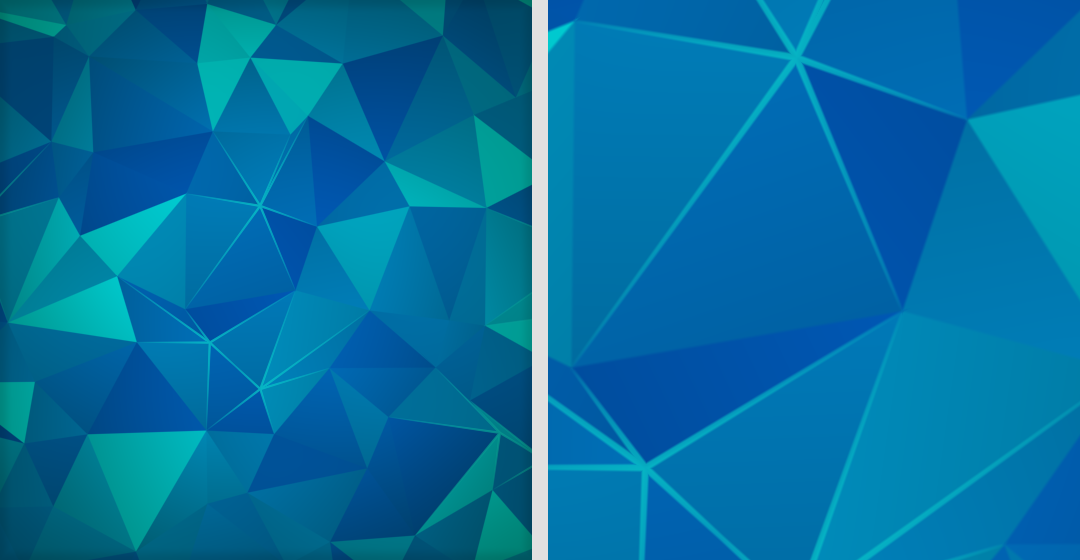
Left: the whole. Right: its middle third, enlarged.
A Shadertoy shader for this background:

```glsl
float hash(vec2 p) {
    vec3 q = fract(vec3(p.xyx) * vec3(0.1031, 0.1030, 0.0973));
    q += dot(q, q.yzx + 33.33);
    return fract((q.x + q.y) * q.z);
}

float cross2(vec2 a, vec2 b) { return a.x * b.y - a.y * b.x; }

// Mesh vertex: xy is the jittered position, z is 1 for a shining hub
vec3 meshVertex(vec2 cell) {
    vec2 jitter = vec2(hash(cell + 17.3), hash(cell + 71.9)) - 0.5;
    return vec3(cell + 0.5 + 0.9 * jitter, step(0.84, hash(cell + 43.7)));
}

// Signed distance to the line a-b, positive on its left
float leftOf(vec2 p, vec2 a, vec2 b) {
    return cross2(normalize(b - a), p - a);
}

// Thin line that tapers away from each hub at its ends
float glint(vec2 p, vec3 a, vec3 b, float blur) {
    vec2 edge = b.xy - a.xy;
    float t = clamp(dot(p - a.xy, edge) / dot(edge, edge), 0.0, 1.0);
    float strength = max(a.z * (1.0 - t), b.z * t);
    float width = 0.004 + 0.009 * strength;
    float d = length(p - a.xy - t * edge);
    return smoothstep(width + blur, width - blur * 0.5, d) * sqrt(strength);
}

vec3 facetColor(float tone) {
    vec3 color = mix(vec3(0.0, 0.31, 0.65), vec3(0.0, 0.60, 0.715), tone);
    return mix(color, vec3(0.0, 0.77, 0.79), smoothstep(0.78, 1.0, tone));
}

// Adds one triangle: rgb is weighted colour, a is coverage
void addFacet(vec2 p, vec3 a, vec3 b, vec3 c, vec2 seed, float blur,
              inout vec4 sum, inout float shine) {
    float inside = min(leftOf(p, a.xy, b.xy),
                   min(leftOf(p, b.xy, c.xy), leftOf(p, c.xy, a.xy)));
    float cover = smoothstep(-blur, blur, inside);
    float angle = 6.2832 * hash(seed + 5.1);
    vec2 offset = p - (a.xy + b.xy + c.xy) / 3.0;
    float slope = dot(offset, vec2(cos(angle), sin(angle)));
    vec3 color = facetColor(hash(seed)) * (1.0 + 0.09 * slope);
    sum += vec4(color, 1.0) * cover;
    shine = max(shine, max(glint(p, a, b, blur),
                       max(glint(p, b, c, blur), glint(p, c, a, blur))));
}

void mainImage(out vec4 fragColor, in vec2 fragCoord) {
    const float rows = 7.4;
    vec2 uv = fragCoord / iResolution.xy;
    vec2 p = fragCoord / iResolution.y * rows + 20.0;
    float blur = rows * max(0.0013, 0.8 / iResolution.y);
    vec4 sum = vec4(0.0);
    float shine = 0.0;

    // Each quad of the warped grid is split in two along a valid diagonal
    for (int j = -1; j <= 0; j++)
    for (int i = -1; i <= 0; i++) {
        vec2 cell = floor(p) + vec2(i, j);
        vec3 a = meshVertex(cell);
        vec3 b = meshVertex(cell + vec2(1, 0));
        vec3 c = meshVertex(cell + vec2(1, 1));
        vec3 d = meshVertex(cell + vec2(0, 1));
        bool validAC = leftOf(b.xy, a.xy, c.xy) < 0.0 && leftOf(d.xy, a.xy, c.xy) > 0.0;
        bool validBD = leftOf(c.xy, b.xy, d.xy) < 0.0 && leftOf(a.xy, b.xy, d.xy) > 0.0;
        // Short diagonals and those ending in a hub are preferred
        float costAC = distance(a.xy, c.xy) - 0.6 * (a.z + c.z);
        float costBD = distance(b.xy, d.xy) - 0.6 * (b.z + d.z);
        bool cutAC = validAC && (!validBD || costAC < costBD + hash(cell + 9.4) - 0.5);
        vec2 seed = cell * 2.0 + 131.0;
        if (cutAC) {
            addFacet(p, a, b, c, seed, blur, sum, shine);
            addFacet(p, a, c, d, seed + vec2(1, 0), blur, sum, shine);
        } else {
            addFacet(p, a, b, d, seed, blur, sum, shine);
            addFacet(p, b, c, d, seed + vec2(1, 0), blur, sum, shine);
        }
    }
    vec3 color = sum.rgb / max(sum.a, 0.001);
    color = mix(color, vec3(0.03, 0.78, 0.79), 0.75 * shine);

    // Vignette that dims blue most, with a faint dark rim
    float falloff = smoothstep(0.15, 0.75, length(uv - 0.5));
    color *= mix(vec3(1.0), vec3(1.0, 0.68, 0.58), falloff);
    vec2 border = min(uv, 1.0 - uv);
    color *= 0.9 + 0.1 * smoothstep(0.0, 0.025, min(border.x, border.y));
    fragColor = vec4(color, 1.0);
}
```
